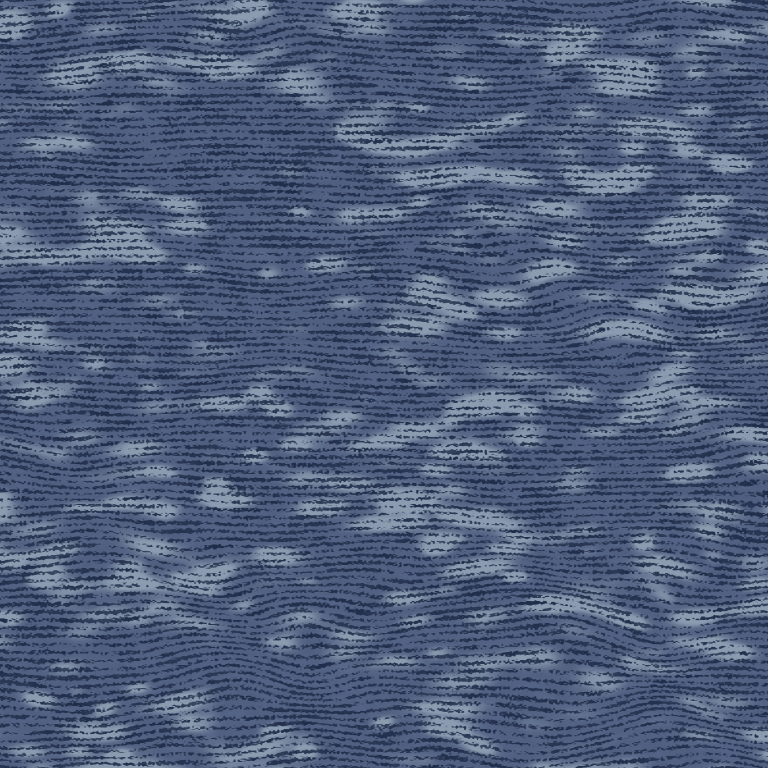
Write a Shadertoy shader that draws this texture.

```glsl
// Woven blue cloth: fine dark horizontal threads that wander and break up,
// over a mid blue ground with soft pale flecks. Layered sines bend the threads,
// scattered cellular ellipses make the flecks, and fine noise frays the edges.

#define LINES 104.0          // threads per canvas height
#define BEND 0.62            // thread wander, in thread spacings
#define INK_LEVEL 0.73       // higher gives thinner threads
#define FRAY 1.25            // fine breakup of thread edges
#define STREAK 0.75          // long breakup along threads
#define FLECK_GRID vec2(19.0, 48.0)
#define FLECK_GAIN 1.45
#define GRAIN_SCALE vec2(370.0, 600.0)
#define GROUND vec3(0.320, 0.380, 0.510)
#define INK vec3(0.120, 0.170, 0.285)
#define PALE vec3(0.545, 0.610, 0.690)

const float TAU = 6.2831853;

float hash(vec2 p) {
    vec3 q = fract(vec3(p.xyx) * 0.1031);
    q += dot(q, q.yzx + 33.33);
    return fract((q.x + q.y) * q.z);
}

float noise(vec2 p) {
    vec2 cell = floor(p), f = fract(p);
    f = f * f * (3.0 - 2.0 * f);
    float low = mix(hash(cell), hash(cell + vec2(1, 0)), f.x);
    float high = mix(hash(cell + vec2(0, 1)), hash(cell + vec2(1, 1)), f.x);
    return mix(low, high, f.y);
}

// Vertical thread offset, in thread spacings
float bend(vec2 p) {
    float sum = 0.0, side = 1.0;
    for (float i = 0.0; i < 5.0; i++) {
        vec2 freq = vec2(side * (6.0 + 4.3 * i), 9.0 + 4.0 * i);
        float sway = 1.2 * sin(dot(p, freq.yx * vec2(0.6, 0.7)) + 4.1 * i);
        sum += sin(dot(p, freq) + 2.3 * i + sway) / (1.0 + 0.35 * i);
        side = -side;
    }
    float calm = smoothstep(0.2, 0.9, noise(p * vec2(3.0, 5.0) + 7.0));
    return BEND * mix(0.4, 1.7, calm) * sum;
}

// Soft flat ellipses, one of random strength and size per cell
float flecks(vec2 p) {
    vec2 g = p * FLECK_GRID;
    vec2 base = floor(g);
    float sum = 0.0;
    for (int y = -1; y <= 1; y++)
    for (int x = -1; x <= 1; x++) {
        vec2 cell = base + vec2(x, y);
        vec2 center = cell + vec2(hash(cell + 11.3), hash(cell + 47.9));
        vec2 radius = mix(vec2(0.28, 0.40), vec2(0.75, 0.62), hash(cell + 83.1));
        vec2 d = (g - center) / radius;
        float strength = smoothstep(0.35, 1.0, hash(cell + 5.7));
        sum += strength * exp(-dot(d, d));
    }
    float cluster = smoothstep(0.15, 0.75, noise(p * vec2(5.0, 13.0) + 19.0));
    float fiber = mix(0.7, 1.2, noise(p * vec2(50.0, 130.0)));
    return smoothstep(0.08, 1.0, FLECK_GAIN * sum * mix(0.4, 1.15, cluster) * fiber);
}

vec3 cloth(vec2 p, float pixel) {
    vec2 along = p + vec2(0.0, bend(p) / LINES);

    // Ground and pale flecks follow the bent threads
    float mottle = noise(along * vec2(70.0, 160.0) + 3.0) - 0.5;
    float fleck = flecks(along);
    vec3 color = mix(GROUND * (1.0 + 0.06 * mottle), PALE, fleck);

    // Frayed dark threads, thinner over the flecks
    float ridge = 0.5 + 0.5 * cos(TAU * along.y * LINES);
    float grain = noise(p * GRAIN_SCALE) - 0.5;
    float streak = noise(along * vec2(36.0, 120.0) + 61.0) - 0.5;
    float edge = 0.14 + 0.7 * LINES * pixel;
    float height = ridge + FRAY * grain + STREAK * streak - INK_LEVEL - 0.1 * fleck;
    float depth = mix(0.75, 1.0, noise(along * vec2(60.0, 140.0) + 23.0));
    return mix(color, INK, depth * smoothstep(-edge, edge, height));
}

void mainImage(out vec4 fragColor, in vec2 fragCoord) {
    float pixel = 1.0 / iResolution.y;
    vec3 color = vec3(0.0);
    // Four samples per pixel smooth the fine grain
    for (int i = 0; i < 4; i++) {
        vec2 shift = vec2(i % 2, i / 2) * 0.5 - 0.25;
        color += cloth((fragCoord + shift) * pixel, pixel);
    }
    fragColor = vec4(color / 4.0, 1.0);
}
```
